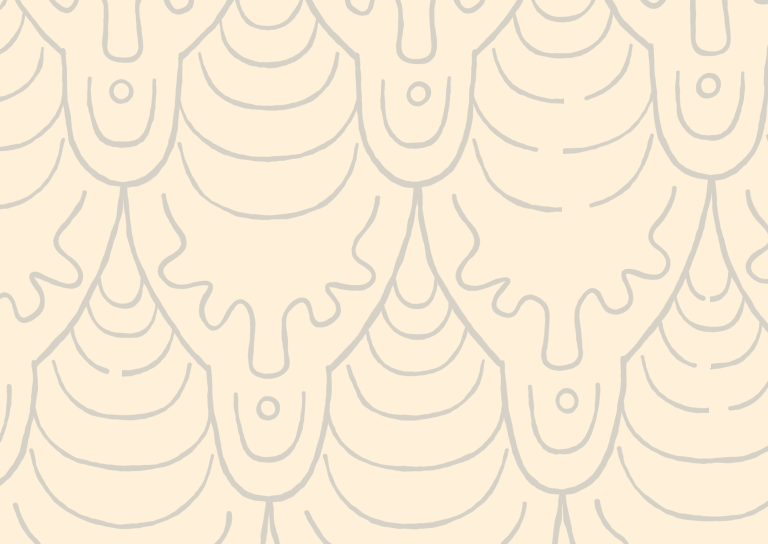
Write a WebGL 2 fragment shader that draws this pattern.

```glsl
#version 300 es
precision highp float;

uniform vec2 u_resolution;
out vec4 outColor;

const vec2 CELL = vec2(294.0, 312.0);

float hash(vec2 p) {
    vec3 q = fract(vec3(p.xyx) * 0.1031);
    q += dot(q, q.yzx + 33.33);
    return fract((q.x + q.y) * q.z);
}

float noise(vec2 p) {
    vec2 i = floor(p), f = fract(p);
    f = f * f * (3.0 - 2.0 * f);
    return mix(mix(hash(i), hash(i + vec2(1, 0)), f.x),
               mix(hash(i + vec2(0, 1)), hash(i + vec2(1, 1)), f.x), f.y);
}

// Signed distance to a quadratic brush stroke, drawn from t = 0 to span
float stroke(vec2 p, vec2 a, vec2 b, vec2 c, float startWidth, float endWidth, float span) {
    const int STEPS = 9;
    float d = 1e5;
    vec2 from = a;
    for (int i = 1; i <= STEPS; i++) {
        float t = span * float(i) / float(STEPS);
        vec2 to = mix(mix(a, b, t), mix(b, c, t), t);
        vec2 v = to - from, w = p - from;
        float h = clamp(dot(w, v) / dot(v, v), 0.0, 1.0);
        d = min(d, length(w - v * h) - mix(startWidth, endWidth, t));
        from = to;
    }
    return d;
}

// Wavy dripping hem: a smooth spline through one side, shaken per side
float drip(vec2 p, vec2 id) {
    const vec2 hem[13] = vec2[13](
        vec2(112, -190), vec2(106, -150), vec2(76, -118), vec2(112, -98),
        vec2(98, -74), vec2(50, -91), vec2(77, -56), vec2(48, -38),
        vec2(36, -72), vec2(15, -58), vec2(16, -28), vec2(19, 7), vec2(-19, 7));
    vec2 key = id * 7.0 + (p.x < 0.0 ? 91.0 : 37.0);
    p.x = abs(p.x);
    vec2 points[13];
    for (int i = 0; i < 13; i++) {
        vec2 shake = vec2(hash(key + float(i)), hash(key + float(i) + 50.5)) - 0.5;
        points[i] = hem[i] + (i < 9 ? 9.0 : 0.0) * shake;
    }
    float d = 1e5;
    for (int i = 1; i < 12; i++) {
        vec2 a = 0.5 * (points[i - 1] + points[i]);
        vec2 c = 0.5 * (points[i] + points[i + 1]);
        d = min(d, stroke(p, a, points[i], c, 2.5, 2.5, 1.0));
    }
    return d;
}

// Nested swags hanging in the gap between two scales
float swags(vec2 gap, vec2 key) {
    float d = 1e5;
    for (int i = 0; i < 6; i++) {
        float k = float(i);
        float bottom = -60.0 + 27.0 * k + 3.4 * k * k;
        float halfWidth = min(21.0 + 12.0 * k + 1.3 * k * k, 90.0);
        float top = bottom - 27.0 - 9.0 * k;
        float span = hash(key + k * 3.7) < 0.13 ? 0.8 : 1.0;
        d = min(d, stroke(gap, vec2(halfWidth, top), vec2(0.87 * halfWidth, bottom),
                          vec2(0.0, bottom), 1.7, 2.5, span));
    }
    return d;
}

// One scale with its tongue; the origin is the middle of the tongue's top
float motif(vec2 p, vec2 id) {
    vec2 m = vec2(abs(p.x), p.y);
    float d = stroke(m, vec2(146, -178), vec2(137, -68), vec2(59, 2), 2.6, 3.0, 1.0);
    d = min(d, stroke(m, vec2(59, -1), vec2(61, 129), vec2(0, 131), 2.6, 3.0, 1.0));
    d = min(d, stroke(m, vec2(33, 25), vec2(35, 93), vec2(0, 91), 1.9, 2.7, 1.0));

    // Button
    vec2 drift = vec2(hash(id + 4.2), hash(id + 8.6)) - 0.5;
    vec2 button = (p - vec2(0, 38) - 6.0 * drift) * vec2(1.0 + 0.25 * drift.y, 1.0);
    d = min(d, abs(length(button) - 10.0) - 2.4);

    d = min(d, drip(p, id));
    vec2 gap = vec2(0.5 * CELL.x - m.x, p.y);
    return min(d, swags(gap, id * 5.0 + (p.x < 0.0 ? 13.0 : 29.0)));
}

void main() {
    // Canvas is 768 units wide, with y running down
    float unit = 768.0 / u_resolution.x;
    vec2 p = vec2(gl_FragCoord.x, u_resolution.y - gl_FragCoord.y) * unit;

    // Hand-drawn wander
    vec2 q = p + vec2(1.2 * sin(p.y / 23.0 + p.x / 47.0), 5.0 * sin((p.x - 480.0) / 130.0));
    q += 2.0 * vec2(noise(p / 24.0), noise(p / 24.0 + 70.0)) - 1.0;

    // Half-drop rows
    float d = 1e5;
    float firstRow = floor((q.y - 52.0) / CELL.y);
    for (int i = 0; i < 2; i++) {
        float row = firstRow + float(i);
        float x = q.x - 122.0 - 0.5 * CELL.x * mod(row, 2.0);
        float column = floor(x / CELL.x + 0.5);
        vec2 local = vec2(x - column * CELL.x, q.y - 52.0 - row * CELL.y);
        d = min(d, motif(local, vec2(column, row) + 20.0));
    }

    // Uneven ink
    d += 1.1 * (noise(p / 13.0) - 0.5) + 0.5 * (noise(p / 4.0) - 0.5);

    vec3 cream = vec3(1.00, 0.945, 0.85);
    vec3 greyInk = vec3(0.84, 0.82, 0.78);
    float ink = 1.0 - smoothstep(-0.75 * unit, 0.75 * unit, d);
    outColor = vec4(mix(cream, greyInk, ink), 1.0);
}
```
